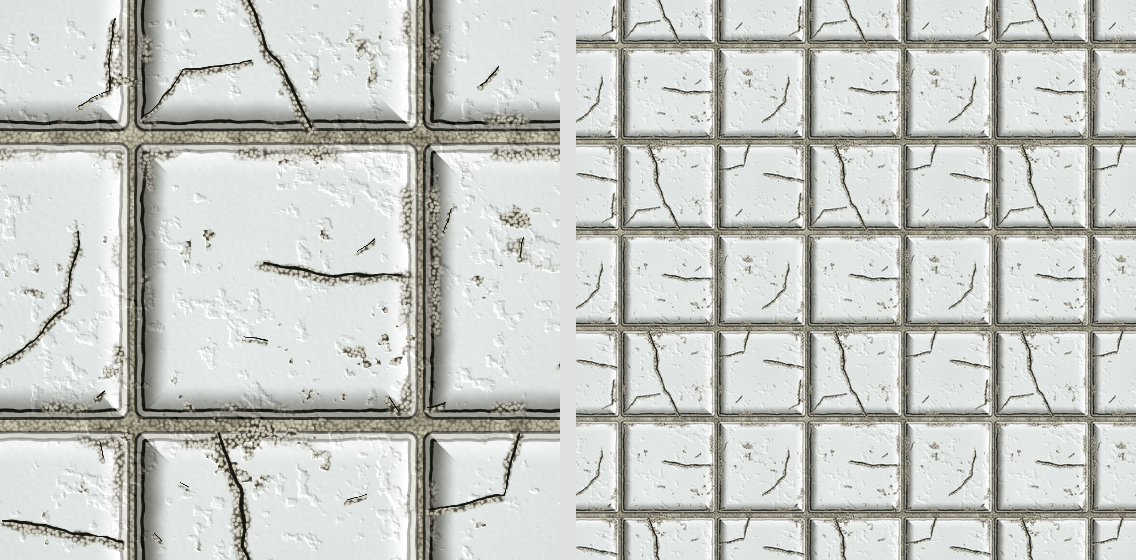
Left: one tile. Right: repeated 3 by 3.
Write a WebGL 1 fragment shader that draws this texture.

```glsl
precision highp float;
// Two by two worn white bevelled ceramic tiles with gritty grout, chips and cracks.
uniform vec2 u_resolution;

float hash(vec2 c) { return fract(sin(dot(c, vec2(127.1, 311.7))) * 43758.5); }

// Value noise that wraps after n cells.
float noise(vec2 uv, float n) {
  vec2 p = uv * n, i = floor(p), f = fract(p);
  f = f * f * (3.0 - 2.0 * f);
  vec2 a = mod(i, n), b = mod(i + 1.0, n);
  return mix(mix(hash(a), hash(vec2(b.x, a.y)), f.x),
             mix(hash(vec2(a.x, b.y)), hash(b), f.x), f.y);
}

float fbm(vec2 uv, float n) {
  float sum = 0.0, amp = 0.5;
  for (int i = 0; i < 4; i++) {
    sum += amp * noise(uv, n);
    amp *= 0.5;
    n *= 2.0;
  }
  return sum;
}

// Wrapping cellular noise: distance to the nearest grain.
float cells(vec2 uv, float n) {
  vec2 p = uv * n, i = floor(p);
  float best = 2.0;
  for (int y = -1; y <= 1; y++)
    for (int x = -1; x <= 1; x++) {
      vec2 c = i + vec2(x, y), w = mod(c, n);
      best = min(best, length(c + vec2(hash(w), hash(w + 57.0)) - p));
    }
  return best;
}

float roundBox(vec2 p, vec2 size, float r) {
  vec2 e = abs(p) - size + r;
  return length(max(e, 0.0)) + min(max(e.x, e.y), 0.0) - r;
}

float segment(vec2 p, vec2 a, vec2 b) {
  vec2 pa = fract(p - a + 0.5) - 0.5, ba = b - a;
  return length(pa - ba * clamp(dot(pa, ba) / dot(ba, ba), 0.0, 1.0));
}

// Distance to a bent crack, in units of its half width w.
float crack(vec2 p, vec2 a, vec2 b, vec2 c, float w) {
  return min(segment(p, a, b), segment(p, b, c)) / w;
}

float cracks(vec2 uv) {
  vec2 p = uv + 0.022 * (vec2(fbm(uv, 16.0), fbm(uv + 0.37, 16.0)) - 0.47);
  float d = crack(p, vec2(0.39, 0.225), vec2(0.425, 0.13), vec2(0.435, 0.02), 0.0026);
  d = min(d, crack(p, vec2(0.435, 0.02), vec2(0.485, -0.1), vec2(0.555, -0.225), 0.0026));
  d = min(d, crack(p, vec2(0.45, 0.89), vec2(0.33, 0.87), vec2(0.255, 0.79), 0.0013));
  d = min(d, crack(p, vec2(0.47, 0.528), vec2(0.6, 0.508), vec2(0.72, 0.505), 0.0025));
  d = min(d, crack(p, vec2(0.0, 0.347), vec2(0.12, 0.45), vec2(0.14, 0.59), 0.0017));
  d = min(d, crack(p, vec2(0.0, 0.07), vec2(0.08, 0.065), vec2(0.215, 0.036), 0.0023));
  d = min(d, crack(p, vec2(0.77, 0.09), vec2(0.9, 0.115), vec2(0.928, 0.225), 0.0018));
  d = min(d, crack(p, vec2(0.14, 0.815), vec2(0.2, 0.835), vec2(0.205, 0.97), 0.0013));
  // Scattered hairlines.
  for (int i = 0; i < 12; i++) {
    float k = float(i), turn = 6.2832 * hash(vec2(k, 5.0));
    vec2 a = vec2(hash(vec2(k, 1.0)), hash(vec2(k, 9.0)));
    vec2 b = a + (0.015 + 0.03 * hash(vec2(k, 3.0))) * vec2(cos(turn), sin(turn));
    d = min(d, segment(p, a, b) / 0.001);
  }
  return d / (0.5 + noise(uv, 40.0));
}

// Depth of the pitting, gathered in clusters.
float pits(vec2 uv) {
  float cluster = 0.3 * (noise(uv, 9.0) - 0.5);
  return smoothstep(0.55, 0.75, fbm(uv, 48.0) + cluster) + 0.12 * noise(uv, 150.0);
}

float line(float x, float w) { return 1.0 - smoothstep(0.4 * w, w, abs(x)); }

void main() {
  vec2 uv = gl_FragCoord.xy / u_resolution;
  // The middle column and row are a little larger than the others.
  vec2 t = 2.0 * (uv + vec2(0.0065, 0.002) + 0.0075 * sin(6.2832 * uv));
  vec2 q = fract(t + 0.5) - 0.5;
  float rough = fbm(uv, 28.0) - 0.47;
  float outer = roundBox(q, vec2(0.487, 0.475), 0.035) + 0.006 * rough;
  float inner = outer + 0.027 + 0.012 * rough;

  // Light comes from the upper right, with mitred corners.
  float miter = smoothstep(-0.006, 0.006, abs(q.x) - abs(q.y));
  float lit = dot(mix(vec2(0.0, sign(q.y)), vec2(sign(q.x), 0.0), miter), vec2(1.0, 0.65));
  float shade = smoothstep(0.2, -0.3, lit);

  // Glazed face and soft bevel.
  vec3 dark = vec3(0.06, 0.06, 0.04);
  vec3 col = vec3(0.885, 0.905, 0.897) + 0.04 * (fbm(uv, 5.0) - 0.47);
  vec3 bevel = mix(vec3(1.0), vec3(0.42, 0.42, 0.39), shade);
  col = mix(col, bevel, abs(lit) * smoothstep(-0.095, 0.0, inner));

  // Raised rim, grout and the grooves between them.
  col = mix(col, vec3(0.74, 0.74, 0.71) + 0.17 * lit, smoothstep(-0.002, 0.002, inner));
  float grain = smoothstep(0.25, 0.75, cells(uv, 150.0));
  vec3 grout = mix(vec3(0.7, 0.68, 0.6), vec3(0.34, 0.32, 0.26), 0.6 * grain + 1.2 * rough);
  col = mix(col, grout, smoothstep(-0.002, 0.002, outer));
  col = mix(col, dark, line(inner, 0.008) * mix(0.3, 0.95, shade));
  col = mix(col, dark, line(outer, 0.007) * mix(0.5, 0.8, shade));

  // Pitting, embossed toward the light, with dirt in the deepest clusters.
  float depth = pits(uv);
  col += 0.3 * (pits(uv + 0.0016) - depth);
  vec3 gravel = mix(vec3(0.8, 0.78, 0.71), vec3(0.2, 0.18, 0.13), grain);
  float dirt = smoothstep(0.56, 0.7, fbm(uv + 0.21, 14.0)) * smoothstep(0.1, 0.6, depth);
  float worn = smoothstep(0.035, 0.0, abs(inner + 0.008)) * smoothstep(0.47, 0.62, fbm(uv, 11.0));
  col = mix(col, gravel, clamp(dirt + 0.8 * worn, 0.0, 0.9));

  // Crumbling lower lips beside the dark cracks.
  float crumble = smoothstep(5.5, 1.5, cracks(uv + vec2(0.002, 0.006)) - 6.0 * rough);
  col = mix(col, gravel, 0.8 * crumble);
  col = mix(col, dark, 0.95 * (1.0 - smoothstep(0.5, 1.4, cracks(uv))));
  gl_FragColor = vec4(clamp(col, 0.0, 1.0), 1.0);
}
```
